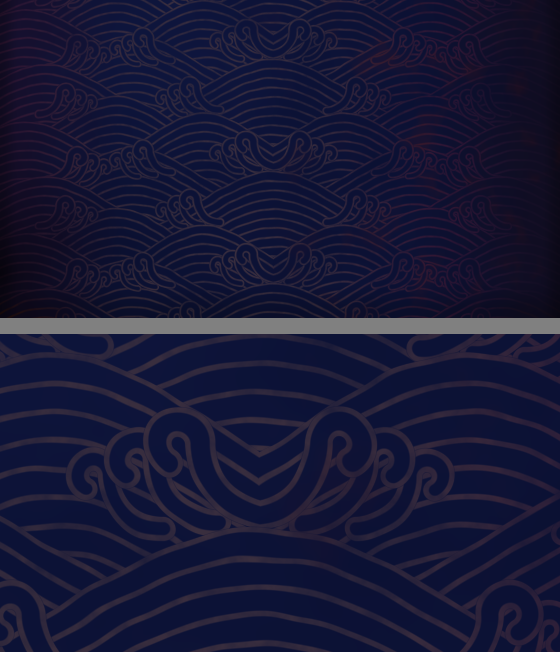
Top, the full canvas; bottom, a detail of the centre.
A Shadertoy shader for this pattern:

```glsl
const float ROWS = 2.836;        // vertical repeats per canvas height
const float AXIS = 0.488;        // mirror axis as a share of the width
const float RING_GAP = 0.084;
const float STROKE = 0.0085;     // half width of a drawn line
const int MOUNDS = 6;

// Crest distance from axis, crest depth, width, drop; listed back to front
const vec4 MOUND[MOUNDS] = vec4[](
    vec4(0.62, 0.00, 0.66, 0.44), vec4(2.20, 0.08, 0.70, 0.42),
    vec4(1.25, 0.31, 0.72, 0.42), vec4(0.00, 0.52, 0.80, 0.46),
    vec4(2.03, 0.57, 0.72, 0.42), vec4(1.40, 0.85, 0.66, 0.44));

// Foam behind each crest: position, size (0 for none), facing
const vec4 FOAM[MOUNDS] = vec4[](
    vec4(0.74, -0.22, 0.060, 1.0), vec4(1.85, -0.17, 0.055, -1.0),
    vec4(0.0), vec4(0.24, 0.27, 0.064, 1.0),
    vec4(1.75, 0.40, 0.060, -1.0), vec4(1.16, 0.34, 0.058, 1.0));

vec2 hashGradient(vec2 cell) {
    vec2 h = vec2(dot(cell, vec2(127.1, 311.7)), dot(cell, vec2(269.5, 183.3)));
    return 2.0 * fract(sin(h) * 43758.5) - 1.0;
}

float gradientNoise(vec2 p) {
    vec2 i = floor(p), f = fract(p);
    vec2 s = f * f * f * (f * (f * 6.0 - 15.0) + 10.0);
    vec2 e = vec2(1.0, 0.0);
    float low = mix(dot(hashGradient(i), f), dot(hashGradient(i + e), f - e), s.x);
    float high = mix(dot(hashGradient(i + e.yx), f - e.yx),
                     dot(hashGradient(i + 1.0), f - 1.0), s.x);
    return mix(low, high, s.y);
}

float fbm(vec2 p) {
    float sum = 0.0, gain = 0.6;
    for (int i = 0; i < 4; i++) {
        sum += gain * gradientNoise(p);
        p = mat2(1.6, 1.2, -1.2, 1.6) * p + 7.3;
        gain *= 0.5;
    }
    return sum;
}

float arcDistance(vec2 p, vec2 axis, float radius, float halfAngle) {
    vec2 q = vec2(abs(dot(p, vec2(-axis.y, axis.x))), dot(p, axis));
    vec2 end = vec2(sin(halfAngle), cos(halfAngle));
    return end.y * q.x > end.x * q.y ? length(q - end * radius)
                                     : abs(length(q) - radius);
}

// A curled tip flowing into a curved stem
float hookDistance(vec2 p) {
    float curl = arcDistance(p, vec2(-0.5, 0.866), 1.0, 2.1);
    float stem = arcDistance(p - vec2(4.4, 0.0), vec2(-0.7071), 3.4, 0.7854);
    return min(curl, stem) - 0.56;
}

float stroke(float d, float width, float soft) {
    return 1.0 - smoothstep(width - soft, width + soft, abs(d));
}

float paintFoam(float ink, vec2 p, vec4 foam, float soft) {
    if (foam.z <= 0.0) return ink;
    vec2 q = vec2(-foam.w * (p.x - foam.x), foam.y - p.y) / foam.z;
    if (length(q) > 9.0) return ink;
    for (int i = 2; i >= 0; i--) {
        float n = float(i), scale = 1.0 - 0.13 * n;
        float d = hookDistance((q + n * vec2(2.0, 0.75)) / scale) * scale * foam.z;
        float cover = 1.0 - smoothstep(STROKE - soft, STROKE + soft, d);
        ink = mix(ink, stroke(d, STROKE, soft), cover);
    }
    return ink;
}

float paintMound(float ink, vec2 p, vec4 mound, float soft) {
    float x = p.x - mound.x;
    float bell = exp(-x * x / (mound.z * mound.z));
    float fall = mound.w * (1.0 - bell) + 0.1 * x * x;
    float slope = 2.0 * x * (mound.w * bell / (mound.z * mound.z) + 0.1);
    float stretch = inversesqrt(1.0 + slope * slope);
    float level = p.y - mound.y - fall;
    float ring = mod(level - STROKE + 0.5 * RING_GAP, RING_GAP) - 0.5 * RING_GAP;
    float cover = smoothstep(-soft, soft, level * stretch);
    return mix(ink, stroke(ring * stretch, STROKE, soft), cover);
}

float waveInk(vec2 p, float soft) {
    float ink = 0.0;
    p.y = fract(p.y);
    for (int row = -1; row <= 1; row++) {
        vec2 q = p - vec2(0.0, float(row));
        for (int i = 0; i < MOUNDS; i++) {
            ink = paintFoam(ink, q, FOAM[i], soft);
            ink = paintMound(ink, q, MOUND[i], soft);
        }
    }
    return ink;
}

void mainImage(out vec4 fragColor, in vec2 fragCoord) {
    vec2 uv = fragCoord / iResolution.xy;
    vec2 p = vec2(fragCoord.x - AXIS * iResolution.x, iResolution.y - fragCoord.y)
             * ROWS / iResolution.y;
    float soft = max(0.9 * ROWS / iResolution.y, 0.003);

    // Hand-drawn wobble and mirrored waves
    vec2 wobble = vec2(gradientNoise(p * 7.0), gradientNoise(p * 7.0 + 31.0));
    vec2 wave = p + 0.012 * wobble;
    float ink = waveInk(vec2(abs(wave.x), wave.y), soft);

    // Blotchy wear and fading toward the right
    float cloud = fbm(p * 1.7 + 4.0);
    float grain = fbm(p * 16.0);
    float wear = clamp(0.8 + 0.7 * cloud + 0.6 * grain, 0.25, 1.0);
    wear *= 1.0 - 0.85 * smoothstep(0.78, 0.97, uv.x);

    // Dyed cloth: blue middle, violet left, dark rim
    float left = 1.0 - smoothstep(0.0, 0.24, uv.x + 0.08 * cloud);
    float right = smoothstep(0.70, 1.0, uv.x + 0.08 * cloud);
    vec3 cloth = mix(vec3(0.046, 0.068, 0.205), vec3(0.085, 0.055, 0.165), left);
    cloth = mix(cloth, vec3(0.062, 0.050, 0.130), right);
    float glow = exp(-dot((uv - vec2(0.30, 0.82)) * vec2(4.0, 2.5),
                          (uv - vec2(0.30, 0.82)) * vec2(4.0, 2.5)));
    cloth += vec3(0.010, 0.016, 0.035) * glow;
    float redStain = smoothstep(0.02, 0.35, fbm(p * 2.6 + 19.0)) * smoothstep(0.3, 0.8, uv.x);
    cloth += vec3(0.050, 0.003, -0.015) * redStain + 0.02 * cloud * vec3(0.5, 0.6, 1.0);

    // Thread colour shifts from mauve to magenta and red
    float side = smoothstep(0.12, 0.42, abs(uv.x - 0.40));
    vec3 thread = mix(vec3(0.225, 0.180, 0.245), vec3(0.190, 0.085, 0.205), side);
    thread = mix(thread, vec3(0.215, 0.090, 0.150), 0.7 * redStain);
    float ember = (1.0 - smoothstep(0.0, 0.08, uv.y)) * smoothstep(0.34, 0.48, abs(uv.x - 0.5));
    thread = mix(thread, vec3(0.260, 0.110, 0.070), ember);

    vec3 color = mix(cloth, thread, ink * wear);
    float corner = exp(-length((uv - vec2(0.0, 0.14)) * vec2(9.0, 5.0)));
    float rim = smoothstep(0.0, 0.035, min(uv.x, 1.0 - uv.x));
    color *= (1.0 - 0.6 * corner) * mix(0.72, 1.0, rim) * mix(0.8, 1.0, smoothstep(0.0, 0.12, uv.y));
    fragColor = vec4(color, 1.0);
}
```
